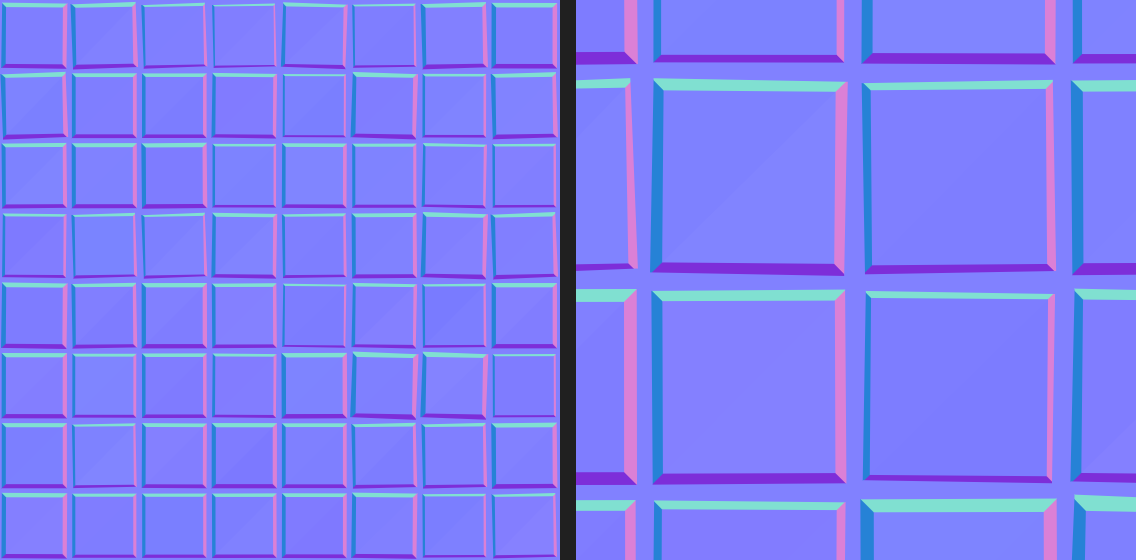
Left, the full canvas; right, a detail of the centre.
A WebGL 1 fragment shader for this texture map:

```glsl
precision highp float;
// Normal map of an 8 by 8 grid of square bevelled tiles on a flat ground.
// Each cell hashes its own height, turn and lean; the outline turns more than
// the face, so the four mitred bevels taper. Whole cells make it tile.

uniform vec2 u_resolution;

const float TILES = 8.0;
const vec2 CENTRE = vec2(0.490, 0.490);  // tile centre within its cell
const float MID_HALF = 0.436;            // half size halfway up the bevel
const float BEVEL_MIN = 0.024;
const float BEVEL_MAX = 0.066;
const float MAX_TURN = 0.045;            // radians
const float FACE_TURN = 0.45;            // share of the turn kept by the face
const float LEAN = 0.022;                // face tint from tilted tiles
const float CREASE = 0.007;              // tint step across the face diagonal

const vec3 GROUND = vec3(0.505, 0.505, 1.00);
const vec3 FACE = vec3(0.500, 0.500, 1.00);
const vec3 TOP = vec3(0.50, 0.88, 0.82);
const vec3 BOTTOM = vec3(0.49, 0.18, 0.85);
const vec3 LEFT = vec3(0.15, 0.51, 0.84);
const vec3 RIGHT = vec3(0.86, 0.50, 0.84);

float hash(vec2 cell, float seed) {
  return fract(sin(dot(cell, vec2(12.99, 78.23)) + seed * 37.72) * 43758.5);
}

// Signed random value, with most results close to zero.
float spread(vec2 cell, float seed) {
  float s = hash(cell, seed) * 2.0 - 1.0;
  return s * abs(s);
}

vec2 rotate(vec2 p, float a) {
  float c = cos(a), s = sin(a);
  return vec2(c * p.x + s * p.y, c * p.y - s * p.x);
}

float squareDistance(vec2 p, float halfSize) {
  vec2 d = abs(p) - halfSize;
  return max(d.x, d.y);
}

// Coverage of the region where d is negative, softened over one pixel.
float cover(float d, float pixel) {
  return clamp(0.5 - d / pixel, 0.0, 1.0);
}

vec3 bevelColour(vec2 p, float pixel) {
  vec3 sideways = mix(LEFT, RIGHT, step(0.0, p.x));
  vec3 upright = mix(BOTTOM, TOP, step(0.0, p.y));
  return mix(upright, sideways, cover(abs(p.y) - abs(p.x), pixel * 1.4));
}

void main() {
  vec2 grid = gl_FragCoord.xy / u_resolution * TILES;
  float pixel = TILES / min(u_resolution.x, u_resolution.y);
  vec2 cell = floor(grid);
  vec2 p = fract(grid) - CENTRE;

  // Per-tile variation
  float bevel = mix(BEVEL_MIN, BEVEL_MAX, pow(hash(cell, 1.0), 0.75));
  float turn = MAX_TURN * spread(cell, 2.0);
  vec2 lean = LEAN * vec2(spread(cell, 3.0), spread(cell, 4.0));

  // Outline and face squares
  vec2 outer = rotate(p, turn);
  vec2 inner = rotate(p, turn * FACE_TURN);
  float outline = cover(squareDistance(outer, MID_HALF + 0.5 * bevel), pixel);
  float face = cover(squareDistance(inner, MID_HALF - 0.5 * bevel), pixel);

  // Face tint, split faintly along the diagonal
  float half2 = cover(inner.x - inner.y, pixel * 1.4) - 0.5;
  float crease = CREASE * spread(cell, 5.0) * half2 * 2.0;
  vec3 faceColour = FACE + vec3(lean + crease, 0.0);

  // Layers from ground to face
  vec3 colour = mix(GROUND, bevelColour(inner, pixel), outline);
  colour = mix(colour, faceColour, face);
  gl_FragColor = vec4(colour, 1.0);
}
```
